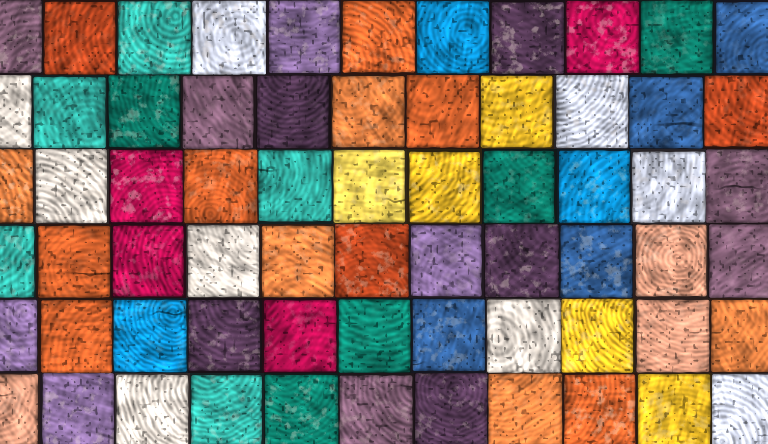
Write a Shadertoy shader that draws this texture.

```glsl
// A wall of painted, square-cut timber ends in offset rows with thin dark seams.
// Each cell is a jittered rounded box; its paint comes from a strided palette,
// and rings, saw grain, pits and worn paint come from hashed value noise.

#define ROWS 5.95          // blocks over the canvas height
#define HALF_SIZE 0.483    // half width of a block, in cells
#define JITTER 0.011       // variation of block size and position
#define CORNER 0.025       // corner radius
#define RINGS 13.0         // growth rings per cell
#define RING_DEPTH 0.15    // contrast of the rings
#define GRAIN 0.36         // contrast of the saw marks
#define BLOTCH 0.75        // contrast of the uneven paint
#define WEAR 0.38          // strength of pale rubbed patches
#define PITS 0.42          // darkness of the small pits
#define SEAM vec3(0.10, 0.07, 0.08)
#define BARE vec3(0.96, 0.90, 0.84)

// Families are interleaved so that neighbouring blocks tend to contrast.
const vec3 PAINTS[16] = vec3[16](
    vec3(0.86, 0.40, 0.19), vec3(0.48, 0.35, 0.43),
    vec3(0.93, 0.89, 0.85), vec3(0.05, 0.56, 0.81),
    vec3(0.76, 0.29, 0.14), vec3(0.97, 0.77, 0.17),
    vec3(0.31, 0.21, 0.31), vec3(0.20, 0.68, 0.63),
    vec3(0.94, 0.66, 0.54), vec3(0.71, 0.06, 0.31),
    vec3(0.85, 0.87, 0.94), vec3(0.90, 0.51, 0.27),
    vec3(0.05, 0.47, 0.40), vec3(0.54, 0.43, 0.62),
    vec3(0.94, 0.83, 0.35), vec3(0.20, 0.37, 0.59));

float hash(vec2 p) {
    vec3 q = fract(p.xyx * 0.1031);
    q += dot(q, q.yzx + 33.33);
    return fract((q.x + q.y) * q.z);
}

vec2 hash2(vec2 p) {
    return vec2(hash(p + 11.3), hash(p + 47.9));
}

float noise(vec2 p) {
    vec2 i = floor(p), f = fract(p);
    f = f * f * (3.0 - 2.0 * f);
    return mix(mix(hash(i), hash(i + vec2(1, 0)), f.x),
               mix(hash(i + vec2(0, 1)), hash(i + vec2(1, 1)), f.x), f.y);
}

float fbm(vec2 p) {
    float sum = 0.0, amplitude = 0.5;
    for (int i = 0; i < 4; i++) {
        sum += amplitude * noise(p);
        p = mat2(1.6, 1.2, -1.2, 1.6) * p + 5.7;
        amplitude *= 0.5;
    }
    return sum / 0.9375;
}

float roundedBox(vec2 p, vec2 halfSize, float radius) {
    vec2 q = abs(p) - halfSize + radius;
    return length(max(q, 0.0)) + min(max(q.x, q.y), 0.0) - radius;
}

// An odd stride visits every paint once before any repeats in a row.
vec3 blockPaint(vec2 id) {
    float stride = 3.0 + 2.0 * mod(id.y, 4.0);
    float start = floor(16.0 * hash(vec2(id.y, 5.0)));
    vec3 paint = PAINTS[int(mod(id.x * stride + start, 16.0))];
    return paint * mix(0.93, 1.07, hash(id + 2.3));
}

vec3 woodFace(vec2 uv, vec2 id, vec3 paint) {
    vec2 seed = id * 17.0 + 60.0;

    // Growth rings around a pith in or just outside the block
    vec2 fromPith = uv - (hash2(id) - 0.5) * 1.7;
    float radius = length(fromPith) + 0.12 * fbm(uv * 3.0 + seed);
    float rings = sin(6.2832 * RINGS * radius * mix(0.75, 1.2, hash(id + 8.1)));
    float ringDepth = RING_DEPTH * mix(0.25, 1.0, hash(id + 6.4));

    // Saw marks across the face, in a direction of their own
    float angle = 3.1416 * hash(id + 19.7);
    vec2 along = vec2(cos(angle), sin(angle));
    vec2 sawUv = vec2(dot(uv, along), dot(uv, vec2(-along.y, along.x)));
    float saw = noise(sawUv * vec2(7.0, 27.0) + seed);

    float blotch = fbm(uv * 4.5 + seed + 31.0);
    float speckle = noise(uv * 24.0 + seed);
    vec3 color = paint * (1.0 + ringDepth * rings + GRAIN * (saw - 0.5)
                          + BLOTCH * (blotch - 0.5));

    // Rubbed paint and dark pits
    float rubbed = smoothstep(0.54, 0.78, fbm(uv * 10.0 + seed + 73.0));
    color = mix(color, BARE, WEAR * rubbed * hash(id + 4.6));
    color *= 1.0 - PITS * smoothstep(0.72, 0.95, speckle);

    // A drying crack running out from the pith on some blocks
    float crack = abs(fromPith.y + 0.06 * (noise(uv * 9.0 + seed) - 0.5));
    float cracked = step(0.75, hash(id + 27.2)) * smoothstep(0.4, 0.1, abs(fromPith.x));
    return color * (1.0 - 0.5 * cracked * smoothstep(0.022, 0.004, crack));
}

void mainImage(out vec4 fragColor, in vec2 fragCoord) {
    float pixel = ROWS / iResolution.y;
    vec2 p = vec2(fragCoord.x, iResolution.y - fragCoord.y) * pixel;

    // Rows count from the top, each shifted a little sideways
    float row = floor(p.y);
    p.x -= 0.43 + 0.028 * mod(row + 5.0, 6.0);
    vec2 id = vec2(floor(p.x), row);
    vec2 uv = fract(p) - 0.5;

    // Uneven block outline
    vec2 shift = (hash2(id + 3.0) - 0.5) * 2.0 * JITTER;
    vec2 halfSize = HALF_SIZE + (hash2(id + 9.0) - 0.5) * 2.0 * JITTER;
    float edge = roundedBox(uv - shift, halfSize, CORNER);
    edge += 0.012 * (noise(uv * 9.0 + id * 13.0) - 0.5);

    // Face, darkened rim and seam
    vec3 paint = blockPaint(id);
    vec3 face = woodFace(uv, id, paint);
    face *= mix(0.72, 1.0, smoothstep(0.0, 0.055, -edge));
    vec3 seam = mix(SEAM, paint * 0.3, 0.4);
    float cover = smoothstep(0.6 * pixel, -0.6 * pixel, edge);
    fragColor = vec4(clamp(mix(seam, face, cover), 0.0, 1.0), 1.0);
}
```
